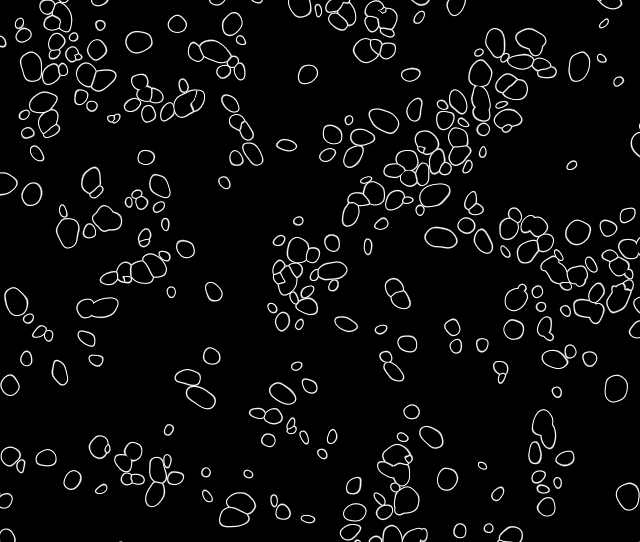
Give the GLSL for this pattern, as a WebGL 2 fragment shader.

```glsl
#version 300 es
precision highp float;

uniform vec2 u_resolution;
out vec4 fragColor;

// Lengths are fractions of the canvas height
const vec3 BACKGROUND = vec3(0.0);
const vec3 OUTLINE = vec3(0.97);
const float HALF_WIDTH = 0.00118;
const float PITCH = 0.035;
const float JITTER = 0.95;
const float MIN_RADIUS = 0.0075;
const float MAX_RADIUS = 0.0235;
const float SIZE_SKEW = 1.5;
const float MAX_ASPECT = 1.75;
const float SPARSE_CHANCE = 0.14;
const float DENSE_CHANCE = 0.88;
const float CLUSTER_FREQ = 5.2;
const float WARP_FREQ = 32.0;
const float WARP_AMOUNT = 0.006;
const float MERGE_CHANCE = 0.25;
const float FAR = 1.0;
const float TAU = 6.2831853;

vec3 hash3(vec2 p) {
    vec3 q = fract(p.xyx * vec3(0.1031, 0.1030, 0.0973));
    q += dot(q, q.yxz + 33.33);
    return fract((q.xxy + q.yzz) * q.zyx);
}

vec2 gradientAt(vec2 lattice) {
    float angle = TAU * hash3(lattice + 71.0).x;
    return vec2(cos(angle), sin(angle));
}

float gradientNoise(vec2 p) {
    vec2 i = floor(p), f = fract(p);
    vec2 u = f * f * f * (f * (f * 6.0 - 15.0) + 10.0);
    vec2 e = vec2(0.0, 1.0);
    float a = dot(gradientAt(i), f);
    float b = dot(gradientAt(i + e.yx), f - e.yx);
    float c = dot(gradientAt(i + e.xy), f - e.xy);
    float d = dot(gradientAt(i + e.yy), f - e.yy);
    return mix(mix(a, b, u.x), mix(c, d, u.x), u.y);
}

// Approximate ellipse distance in x, its direction of increase in yz
vec3 ellipse(vec2 p, vec2 radii, float angle) {
    float c = cos(angle), s = sin(angle);
    mat2 turn = mat2(c, s, -s, c);
    vec2 q = p * turn;
    vec2 slope = q / (radii * radii);
    float k = length(q / radii);
    float steepness = max(length(slope), 1e-4);
    return vec3(k * (k - 1.0) / steepness, turn * (slope / steepness));
}

// Distance to the nearest cell wall, shared walls included
float wallDistance(vec2 p) {
    vec3 nearest = vec3(FAR, 0.0, 0.0), second = nearest;
    vec2 nearestId = vec2(0.0), secondId = vec2(0.0);
    vec2 home = floor(p / PITCH);

    for (int y = -1; y <= 1; y++) {
        for (int x = -1; x <= 1; x++) {
            vec2 id = home + vec2(x, y);
            vec3 place = hash3(id + 11.0);
            vec3 form = hash3(id + 137.0);
            vec2 center = (id + 0.5 + JITTER * (place.xy - 0.5)) * PITCH;

            // Cells gather where the low frequency noise is high
            float crowd = smoothstep(0.0, 0.3, gradientNoise(center * CLUSTER_FREQ));
            if (place.z > mix(SPARSE_CHANCE, DENSE_CHANCE, crowd)) continue;

            float size = mix(MIN_RADIUS, MAX_RADIUS, pow(form.x, SIZE_SKEW));
            float stretch = sqrt(mix(1.0, MAX_ASPECT, form.y));
            vec3 cell = ellipse(p - center, size * vec2(stretch, 1.0 / stretch), TAU * form.z);

            if (cell.x < nearest.x) {
                second = nearest;
                secondId = nearestId;
                nearest = cell;
                nearestId = id;
            } else if (cell.x < second.x) {
                second = cell;
                secondId = id;
            }
        }
    }

    float wall = abs(nearest.x);
    bool merged = hash3(nearestId + secondId + 251.0).x < MERGE_CHANCE;
    if (nearest.x < 0.0 && !merged) {
        float separation = max(length(nearest.yz - second.yz), 0.3);
        wall = min(wall, (second.x - nearest.x) / separation);
    }
    return wall;
}

void main() {
    float pixel = 1.0 / u_resolution.y;
    vec2 p = gl_FragCoord.xy * pixel;

    // Uneven cell contours
    vec2 w = p * WARP_FREQ;
    p += WARP_AMOUNT * vec2(gradientNoise(w), gradientNoise(w + 43.7));

    float coverage = clamp((HALF_WIDTH - wallDistance(p)) / pixel + 0.5, 0.0, 1.0);
    fragColor = vec4(mix(BACKGROUND, OUTLINE, coverage), 1.0);
}
```
